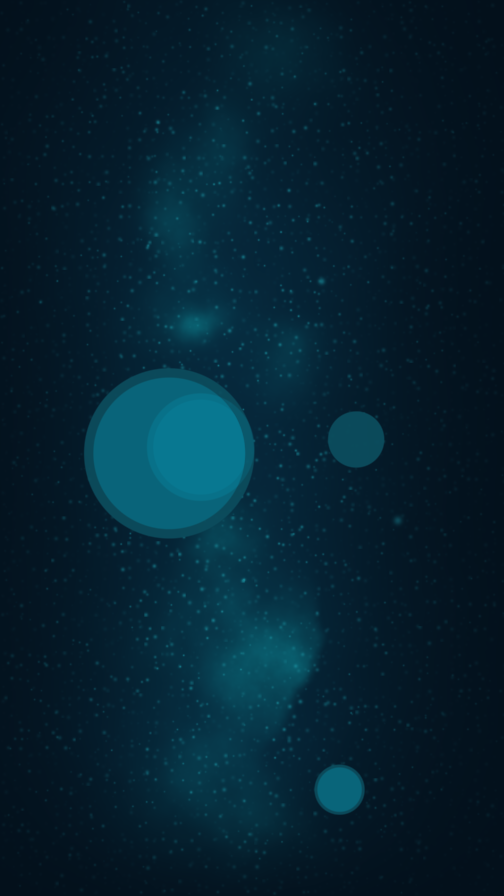
Give the GLSL for this background, as a WebGL 1 fragment shader.

```glsl
precision highp float;
// A deep teal night sky: a vertical glow, a winding nebula of warped soft
// blobs textured by fractal noise, hashed star grids, and flat translucent
// discs on top. Coordinates are in canvas heights, origin at lower left.

#define EDGE_COLOR vec3(0.012, 0.060, 0.102)
#define CORE_COLOR vec3(0.022, 0.150, 0.225)
#define CLOUD_COLOR vec3(0.040, 0.430, 0.490)
#define STAR_COLOR vec3(0.100, 0.560, 0.620)
#define RIM_COLOR vec3(0.045, 0.300, 0.365)
#define DISC_COLOR vec3(0.035, 0.400, 0.485)
#define BRIGHT_COLOR vec3(0.030, 0.475, 0.575)
#define WARP 0.045
#define STAR_GAIN 0.85

uniform vec2 u_resolution;

float hash(vec2 p) {
  return fract(sin(dot(p, vec2(127.1, 311.7))) * 43758.5453);
}

float noise(vec2 p) {
  vec2 cell = floor(p);
  vec2 f = fract(p);
  f = f * f * (3.0 - 2.0 * f);
  float low = mix(hash(cell), hash(cell + vec2(1.0, 0.0)), f.x);
  float high = mix(hash(cell + vec2(0.0, 1.0)), hash(cell + 1.0), f.x);
  return mix(low, high, f.y);
}

float fbm(vec2 p) {
  float sum = 0.0;
  float amplitude = 0.5;
  for (int i = 0; i < 5; i++) {
    sum += amplitude * noise(p);
    p = mat2(1.6, 1.2, -1.2, 1.6) * p + 7.3;
    amplitude *= 0.5;
  }
  return sum;
}

// Soft elliptical puff
float puff(vec2 p, vec2 center, vec2 size) {
  vec2 d = (p - center) / size;
  return exp(-dot(d, d));
}

// Winding nebula, from the top of the canvas to the bottom
float nebula(vec2 p) {
  vec2 warp = vec2(fbm(p * 13.0), fbm(p * 13.0 + 31.0)) - 0.48;
  vec2 q = p + WARP * warp;
  float cloud = 0.16 * puff(q, vec2(0.310, 0.945), vec2(0.055, 0.060));
  cloud += 0.26 * puff(q, vec2(0.245, 0.820), vec2(0.035, 0.055));
  cloud += 0.30 * puff(q, vec2(0.195, 0.755), vec2(0.030, 0.050));
  cloud += 0.62 * puff(q, vec2(0.225, 0.638), vec2(0.026, 0.022));
  cloud += 0.18 * puff(q, vec2(0.210, 0.650), vec2(0.055, 0.050));
  cloud += 0.24 * puff(q, vec2(0.315, 0.600), vec2(0.035, 0.035));
  cloud += 0.45 * puff(q, vec2(0.247, 0.393), vec2(0.034, 0.035));
  float lobe = puff(q, vec2(0.300, 0.257), vec2(0.060, 0.070));
  float brink = 0.347 - 0.30 * max(0.28 - q.y, 0.0);
  cloud += 0.66 * lobe * (1.0 - smoothstep(-0.008, 0.010, q.x - brink));
  cloud += 0.18 * puff(q, vec2(0.240, 0.300), vec2(0.080, 0.060));
  cloud += 0.24 * puff(q, vec2(0.225, 0.135), vec2(0.065, 0.070));
  cloud += 0.16 * puff(q, vec2(0.295, 0.075), vec2(0.050, 0.045));
  return cloud * (0.45 + 1.1 * fbm(p * 24.0 + 5.0));
}

// Three grids of jittered dots, each finer than the last
float stars(vec2 p) {
  float light = 0.0;
  for (int i = 0; i < 3; i++) {
    float layer = float(i);
    float cells = 38.0 + 34.0 * layer;
    vec2 grid = p * cells + 17.0 * layer;
    vec2 id = floor(grid);
    vec2 center = 0.2 + 0.6 * vec2(hash(id + 3.1), hash(id + 8.7));
    float power = pow(hash(id + 5.3), 5.0);
    float radius = mix(0.0011, 0.0023, hash(id + 1.9));
    float d = length(fract(grid) - center) / cells;
    light += power * exp(-d * d / (radius * radius));
  }
  return light;
}

// Antialiased disc coverage
float disc(vec2 p, vec2 center, float radius) {
  float pixel = 1.0 / u_resolution.y;
  return 1.0 - smoothstep(-pixel, pixel, length(p - center) - radius);
}

void main() {
  vec2 p = gl_FragCoord.xy / u_resolution.y;

  // Vertical glow, fading at the top and bottom
  float across = (p.x - 0.255) / 0.190;
  float fade = smoothstep(-0.07, 0.20, p.y) * (1.0 - 0.65 * smoothstep(0.74, 1.04, p.y));
  float glow = exp(-across * across) * fade;
  vec3 color = mix(EDGE_COLOR, CORE_COLOR, glow * (0.68 + 0.55 * fbm(p * 6.0)));

  // Nebula and stars
  color = mix(color, CLOUD_COLOR, clamp(nebula(p), 0.0, 0.85));
  float sparkle = STAR_GAIN * stars(p) * (0.08 + 0.72 * glow);
  sparkle += 0.6 * puff(p, vec2(0.359, 0.686), vec2(0.0035));
  sparkle += 0.4 * puff(p, vec2(0.444, 0.419), vec2(0.0045));
  color = mix(color, STAR_COLOR, min(sparkle, 0.8));

  // Large layered disc
  vec2 hub = vec2(0.1888, 0.4940);
  vec2 inset = vec2(0.2240, 0.5010);
  color = mix(color, RIM_COLOR, 0.92 * disc(p, hub, 0.0950));
  float body = disc(p, hub, 0.0846);
  color = mix(color, DISC_COLOR, 0.94 * body);
  color = mix(color, BRIGHT_COLOR, disc(p, inset, 0.0600) * mix(0.30, 0.60, body));
  color = mix(color, BRIGHT_COLOR, 0.85 * disc(p, inset, 0.0530) * body);

  // Two small discs
  color = mix(color, RIM_COLOR, 0.95 * disc(p, vec2(0.3975, 0.5095), 0.0314));
  vec2 low = vec2(0.3790, 0.1187);
  color = mix(color, RIM_COLOR, 0.92 * disc(p, low, 0.0280));
  color = mix(color, DISC_COLOR, 0.95 * disc(p, low, 0.0248));

  gl_FragColor = vec4(color, 1.0);
}
```
